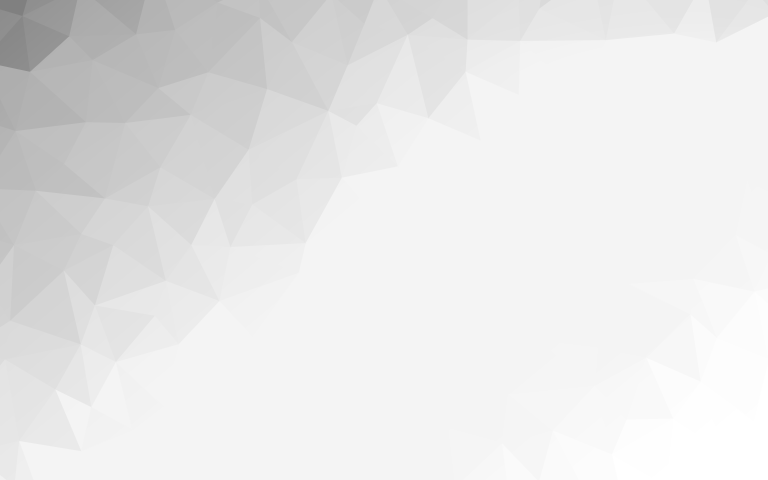
Reproduce this background procedurally as a Shadertoy shader.

```glsl
// Low-poly grey backdrop: jittered triangles fading from a dark top-left corner to white.

const float CELLS = 9.2;                                  // mesh cells per canvas height
const mat2 TILT = mat2(0.878, 0.479, -0.479, 0.878);      // hides the grid rows

float hash(vec2 p) {
    vec3 q = fract(vec3(p.xyx) * 0.1031);
    q += dot(q, q.yzx + 33.33);
    return fract((q.x + q.y) * q.z);
}

// Jittered mesh vertex of a grid node
vec2 vertex(vec2 node) {
    return node + 0.6 * (vec2(hash(node + 71.0), hash(node + 137.0)) - 0.5);
}

// Position along the diagonal fade, from a point in mesh space
float fadeAt(vec2 p) {
    vec2 uv = p * TILT / CELLS;                           // inverse rotation
    uv.x *= iResolution.y / iResolution.x;
    float down = 1.0 - uv.y;
    float topShade = 0.35 * pow(max(uv.x, 0.0), 4.0) * (1.0 - smoothstep(0.02, 0.16, down));
    return uv.x + 0.75 * down - topShade;
}

// Grey level along the fade
float tone(float t) {
    t = max(t, 0.03);
    float shadow = 0.44 * max(0.79 - t, 0.0) + 0.9 * max(0.16 - t, 0.0);
    return 0.955 - shadow + 0.045 * smoothstep(1.25, 1.65, t);
}

// Signed distance to the line a-b, positive on its left
float edgeSide(vec2 p, vec2 a, vec2 b) {
    vec2 e = b - a;
    return (e.x * (p.y - a.y) - e.y * (p.x - a.x)) / length(e);
}

// Adds one facet as (tone * coverage, coverage)
vec2 facet(vec2 p, vec2 a, vec2 b, vec2 c, float seed, float pixel) {
    float turn = sign(edgeSide(c, a, b));
    float inside = turn * edgeSide(p, a, b);
    inside = min(inside, turn * edgeSide(p, b, c));
    inside = min(inside, turn * edgeSide(p, c, a));
    float cover = clamp(0.5 + inside / pixel, 0.0, 1.0);
    float t = mix(fadeAt((a + b + c) / 3.0), fadeAt(p), 0.2);
    return vec2(tone(t + 0.09 * (seed - 0.5)), 1.0) * cover;
}

void mainImage(out vec4 fragColor, in vec2 fragCoord) {
    vec2 p = TILT * (fragCoord / iResolution.y * CELLS);
    float pixel = CELLS / iResolution.y;
    vec2 home = floor(p);

    // A trace of the plain gradient fills any hairline gap
    vec2 sum = vec2(tone(fadeAt(p)), 1.0) * 0.001;

    // Split each nearby cell along its shorter diagonal
    for (int y = -1; y <= 1; y++) {
        for (int x = -1; x <= 1; x++) {
            vec2 cell = home + vec2(x, y);
            vec2 a = vertex(cell);
            vec2 b = vertex(cell + vec2(1, 0));
            vec2 c = vertex(cell + vec2(1, 1));
            vec2 d = vertex(cell + vec2(0, 1));
            float seed1 = hash(cell + 211.0);
            float seed2 = hash(cell + 307.0);
            if (distance(a, c) < distance(b, d)) {
                sum += facet(p, a, b, c, seed1, pixel);
                sum += facet(p, a, c, d, seed2, pixel);
            } else {
                sum += facet(p, a, b, d, seed1, pixel);
                sum += facet(p, b, c, d, seed2, pixel);
            }
        }
    }

    fragColor = vec4(vec3(sum.x / sum.y), 1.0);
}
```
